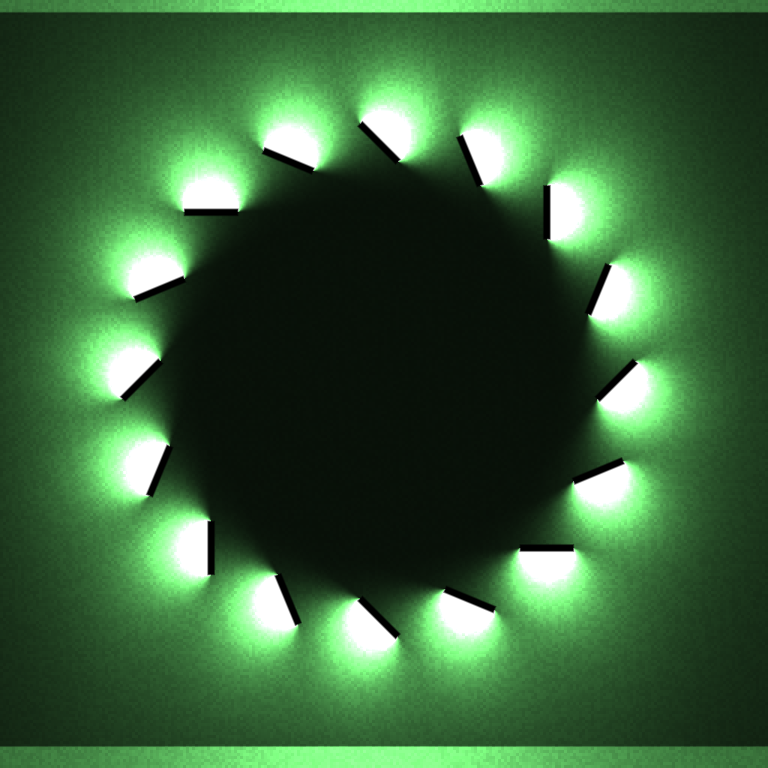
A three.js fragment shader for this background:

```glsl
#define PLATE_COUNT 16
#define RING_CENTER vec2(0.4935, 0.505)
#define RING_RADIUS 0.309
#define PLATE_TILT 0.7854
#define PLATE_HALF vec2(0.035, 0.0045)
#define LAMP_GAIN 1.05
#define LAMP_FALLOFF 1.8
#define AMBIENT 0.065
#define BAND_BOTTOM 0.028
#define BAND_TOP 0.984
#define GRAIN 0.07
#define EDGE 0.0016

varying vec2 vUv;

const vec3 GLOW_TINT = vec3(0.5, 1.0, 0.51);

float hash(vec2 p) {
  return fract(sin(dot(p, vec2(127.1, 311.7))) * 43758.5453);
}

vec2 direction(float angle) {
  return vec2(cos(angle), sin(angle));
}

float boxDistance(vec2 p, vec2 halfSize) {
  vec2 d = abs(p) - halfSize;
  return length(max(d, 0.0)) + min(max(d.x, d.y), 0.0);
}

// Angle the plate's lit face spans as seen from p; zero from behind
float litAngle(vec2 p, float halfLength) {
  vec2 a = vec2(-halfLength, 0.0) - p;
  vec2 b = vec2(halfLength, 0.0) - p;
  return max(atan(b.x * a.y - b.y * a.x, dot(a, b)), 0.0);
}

void main() {
  vec2 fromCenter = vUv - RING_CENTER;
  float light = 0.0;
  float plateDistance = 1.0;

  // Ring of tilted plates, each glowing on its outer face
  for (int i = 0; i < PLATE_COUNT; i++) {
    float angle = 6.2831853 * float(i) / float(PLATE_COUNT);
    vec2 along = direction(angle + PLATE_TILT);
    vec2 across = vec2(-along.y, along.x);
    vec2 offset = fromCenter - RING_RADIUS * direction(angle);
    vec2 local = vec2(dot(offset, along), dot(offset, across));
    light += LAMP_GAIN * pow(litAngle(local, PLATE_HALF.x), LAMP_FALLOFF);
    plateDistance = min(plateDistance, boxDistance(local, PLATE_HALF));
  }

  // Dimmer left and right sides
  float side = smoothstep(0.3, 0.52, abs(vUv.x - 0.47));
  light = light * (1.0 - 0.3 * side) + AMBIENT;

  // Bright bands along the top and bottom
  float spread = (vUv.x - 0.48) / 0.27;
  float bandLight = 0.42 + 0.7 * exp(-spread * spread);
  float band = 1.0 - smoothstep(-EDGE, EDGE, vUv.y - BAND_BOTTOM);
  band += smoothstep(-EDGE, EDGE, vUv.y - BAND_TOP);
  light = mix(light, bandLight, band);

  // Fine grain
  light *= 1.0 + GRAIN * (hash(floor(vUv * 256.0)) - 0.5) * 2.0;

  // Green glow clipping to white, with black plates on top
  vec3 color = min(light * GLOW_TINT, 1.0);
  color *= smoothstep(-EDGE, EDGE, plateDistance);
  gl_FragColor = vec4(color, 1.0);
}
```
